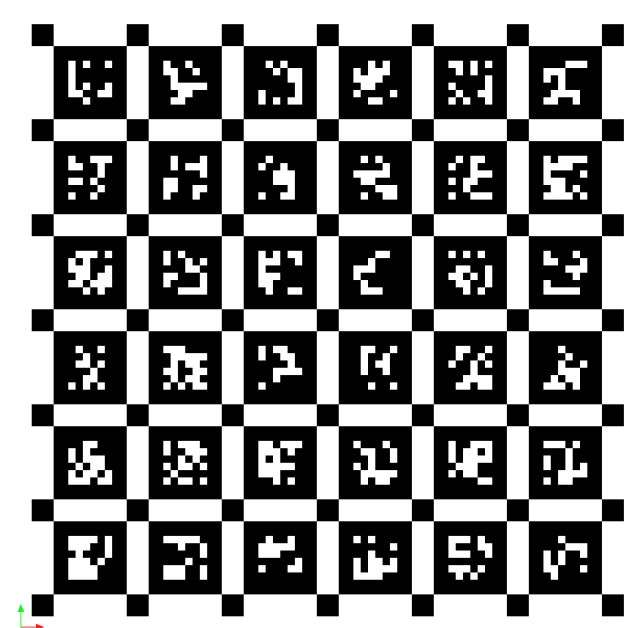
Give the GLSL for this pattern, as a Shadertoy shader.

```glsl
// A 6 x 6 board of black square tags holding random 6 x 6 bit codes, joined at
// their corners by small black squares, with two axis arrows at the lower left.
// Everything on the board sits on one integer lattice, smoothed at its vertices.

const float CELL = 0.011641;                 // lattice step, in canvas heights
const vec2 BOARD_ORIGIN = vec2(0.0505, 0.0186);
const vec2 AXIS_ORIGIN = vec2(0.0332, 0.0015);
const float TAGS = 6.0;                      // tags per side
const float PITCH = 13.0;                    // cells per repeat
const float JOINT = 3.0;                     // side of a corner square
const float BORDER = 2.0;                    // black rim around the code
const float BITS = 6.0;                      // code bits per side
const float WHITE_SHARE = 0.47;

float hash(vec2 p) {
    return fract(sin(dot(p, vec2(12.9898, 78.233))) * 43758.5453);
}

// 1 where every component of p lies in [lo, hi)
float within(vec2 p, float lo, float hi) {
    vec2 s = step(vec2(lo), p) * (1.0 - step(vec2(hi), p));
    return s.x * s.y;
}

// Brightness of one whole lattice cell
float cellTone(vec2 cell) {
    vec2 local = mod(cell, PITCH);
    float board = within(cell, -0.5, TAGS * PITCH + JOINT - 0.5);
    float joint = within(local, -0.5, JOINT - 0.5);
    float tag = within(local, JOINT - 0.5, PITCH);
    float code = within(local - JOINT - BORDER, -0.5, BITS - 0.5);
    float bit = step(hash(cell + 0.5), WHITE_SHARE);
    return 1.0 - board * max(joint, tag * (1.0 - code * bit));
}

// Blend the four cells around the nearest vertex over one pixel width
float boardTone(vec2 q, float pixel) {
    vec2 vertex = floor(q + 0.5);
    vec2 blend = clamp((q - vertex) / pixel + 0.5, 0.0, 1.0);
    float below = mix(cellTone(vertex - 1.0), cellTone(vertex + vec2(0.0, -1.0)), blend.x);
    float above = mix(cellTone(vertex + vec2(-1.0, 0.0)), cellTone(vertex), blend.x);
    return mix(below, above, blend.y);
}

// Coverage of an arrow along +x: thin shaft and triangular head
float arrow(vec2 p, float len, float headLen, float headHalf, float pixel) {
    float shaft = max(abs(p.y) - 0.0007, max(-p.x, p.x - len + headLen));
    float head = max(len - headLen - p.x, abs(p.y) - headHalf * (len - p.x) / headLen);
    return clamp(0.5 - min(shaft, head) / pixel, 0.0, 1.0);
}

void mainImage(out vec4 fragColor, in vec2 fragCoord) {
    float pixel = 1.0 / iResolution.y;
    vec2 p = fragCoord * pixel;

    // Tag board
    vec3 color = vec3(boardTone((p - BOARD_ORIGIN) / CELL, pixel / CELL));

    // Axis arrows
    vec2 a = p - AXIS_ORIGIN;
    color = mix(color, vec3(0.9, 0.15, 0.15), arrow(a, 0.037, 0.013, 0.0053, pixel));
    color = mix(color, vec3(0.1, 0.95, 0.15), arrow(a.yx, 0.037, 0.013, 0.0053, pixel));

    fragColor = vec4(color, 1.0);
}
```
